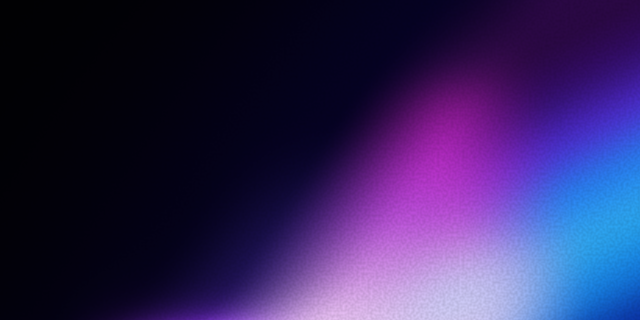
Reproduce this background procedurally as a Shadertoy shader.

```glsl
// Draws a blurred aurora: a magenta ridge melting into a blue band on near-black, with fine grain.

const int STOPS = 7;
// Colours at equal steps, from the bottom of the canvas to the top
const vec3 RIDGE[STOPS] = vec3[STOPS](
    vec3(0.86, 0.71, 0.90), vec3(0.77, 0.50, 0.85), vec3(0.70, 0.29, 0.81),
    vec3(0.67, 0.17, 0.73), vec3(0.56, 0.10, 0.58), vec3(0.25, 0.05, 0.32),
    vec3(0.12, 0.02, 0.18));
const vec3 BAND[STOPS] = vec3[STOPS](
    vec3(0.04, 0.20, 0.63), vec3(0.08, 0.47, 0.84), vec3(0.16, 0.61, 0.90),
    vec3(0.16, 0.47, 0.90), vec3(0.27, 0.19, 0.77), vec3(0.20, 0.06, 0.43),
    vec3(0.16, 0.03, 0.26));

const vec3 BLACK = vec3(0.004, 0.004, 0.010);
const vec3 NAVY = vec3(0.016, 0.003, 0.130);
const vec3 INDIGO = vec3(0.110, 0.075, 0.220);
const vec3 FLOOR_PURPLE = vec3(0.260, 0.070, 0.350);
const vec3 PALE_BLUE = vec3(0.730, 0.810, 0.940);

const float BAND_SLOPE = 0.5;
const vec2 PALE_CENTRE = vec2(1.45, 0.07);
const float GRAIN_SCALE = 115.0;
const float GRAIN_AMOUNT = 0.10;

// Smooth cubic interpolation through evenly spaced colours
vec3 ramp(vec3 stops[STOPS], float t) {
    float x = clamp(t, 0.0, 1.0) * float(STOPS - 1);
    int base = int(floor(x));
    vec3 sum = vec3(0.0);
    for (int k = -1; k <= 2; k++) {
        float d = abs(x - float(base + k));
        float w = d < 1.0 ? (1.5 * d - 2.5) * d * d + 1.0
                          : ((-0.5 * d + 2.5) * d - 4.0) * d + 2.0;
        sum += w * stops[clamp(base + k, 0, STOPS - 1)];
    }
    return max(sum, 0.0);
}

vec2 hashGradient(vec2 cell) {
    vec3 h = fract(cell.xyx * vec3(0.1031, 0.1030, 0.0973));
    h += dot(h, h.yzx + 33.33);
    float angle = 6.2832 * fract((h.x + h.y) * h.z);
    return vec2(cos(angle), sin(angle));
}

float gradientNoise(vec2 p) {
    vec2 i = floor(p), f = fract(p);
    vec2 u = f * f * f * (f * (f * 6.0 - 15.0) + 10.0);
    vec2 e = vec2(0.0, 1.0);
    float low = mix(dot(hashGradient(i), f),
                    dot(hashGradient(i + e.yx), f - e.yx), u.x);
    float high = mix(dot(hashGradient(i + e.xy), f - e.xy),
                     dot(hashGradient(i + e.yy), f - e.yy), u.x);
    return mix(low, high, u.y);
}

// Horizontal position of the light's left edge at height y
float edgeX(float y) {
    return 0.87 + 0.60 * y + 0.08 * pow(y, 4.0) - 0.05 * exp(-12.0 * y);
}

void mainImage(out vec4 fragColor, in vec2 fragCoord) {
    vec2 p = fragCoord / iResolution.y;
    p.x *= 2.0 * iResolution.y / iResolution.x;
    float across = p.x - edgeX(p.y);

    // Dark side: navy falloff, indigo haze and a thin glow along the floor
    vec3 dark = BLACK + NAVY * exp(-pow(across / 0.75, 2.0));
    dark += INDIGO * smoothstep(-0.50, -0.05, across)
                   * (1.0 - smoothstep(0.15, 0.65, p.y));
    dark += FLOOR_PURPLE * exp(-p.y / 0.045) * smoothstep(0.15, 0.75, p.x);

    // Bright side: the ridge gives way to the slanted band
    float bandHeight = p.y - BAND_SLOPE * (p.x - 2.0);
    float middle = 0.82 - 0.85 * p.y;
    float toBand = smoothstep(middle - 0.22, middle + 0.22, across);
    vec3 light = mix(ramp(RIDGE, p.y), ramp(BAND, bandHeight), toBand);

    // Pale glow stretched along the band's direction
    vec2 axis = normalize(vec2(1.0, BAND_SLOPE));
    vec2 offset = p - PALE_CENTRE;
    vec2 local = vec2(dot(offset, axis), dot(offset, vec2(-axis.y, axis.x)));
    local /= vec2(0.25, 0.15);
    light = mix(light, PALE_BLUE, 0.65 * exp(-dot(local, local)));

    vec3 color = mix(dark, light, smoothstep(-0.22, 0.22, across));

    // Grain follows the local brightness
    color *= 1.0 + GRAIN_AMOUNT * gradientNoise(p * GRAIN_SCALE);
    fragColor = vec4(clamp(color, 0.0, 1.0), 1.0);
}
```
